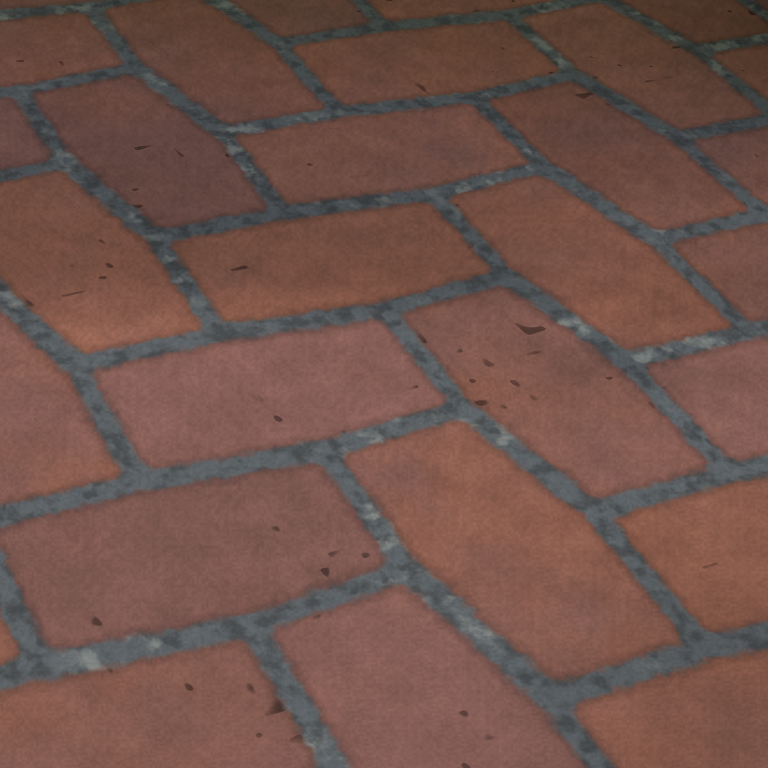
A Shadertoy shader for this texture:

```glsl
// Worn terracotta herringbone paving with grey mortar, seen in perspective under soft shadow.

// Ground-to-canvas projection (columns: along rows, down columns, origin), y pointing down
const mat3 GROUND = mat3(0.2107, -0.0285, 0.035,
                         0.0852, 0.1051, -0.0684,
                         0.1172, 0.4714, 1.0);
// Hand-laid offsets of the four corner classes, and the drift across diagonals
const vec2 JOG[4] = vec2[4](vec2(0.06, 0.0), vec2(-0.04, 0.0), vec2(0.0, 0.10), vec2(-0.09, 0.04));
const float DRIFT = 0.04;

const float JOINT_HALF = 0.068;   // in brick widths
const float CORNER_RADIUS = 0.07;
const float EDGE_WOBBLE = 0.035;
const float EDGE_SOFTNESS = 0.024;
const float BRICK_VARIATION = 0.10;
const float GRAIN = 0.10;

const vec3 CLAY = vec3(0.545, 0.372, 0.325);
const vec3 CLAY_ORANGE = vec3(0.58, 0.375, 0.29);
const vec3 CLAY_PURPLE = vec3(0.485, 0.355, 0.345);
const vec3 MORTAR_DARK = vec3(0.29, 0.305, 0.315);
const vec3 MORTAR = vec3(0.37, 0.39, 0.405);
const vec3 MORTAR_PALE = vec3(0.53, 0.545, 0.53);
const vec3 SHADOW_TINT = vec3(0.77, 0.78, 0.79);
const vec3 FAR_TINT = vec3(0.84, 0.86, 0.77);

float hash(vec2 p) {
    return fract(sin(dot(p, vec2(127.1, 311.7))) * 43758.5453);
}

float noise(vec2 p) {
    vec2 i = floor(p), f = fract(p);
    f = f * f * (3.0 - 2.0 * f);
    return mix(mix(hash(i), hash(i + vec2(1, 0)), f.x),
               mix(hash(i + vec2(0, 1)), hash(i + vec2(1, 1)), f.x), f.y);
}

float fbm(vec2 p) {
    float sum = 0.0, amp = 0.5;
    for (int i = 0; i < 4; i++) {
        sum += amp * noise(p);
        p = mat2(1.6, 1.2, -1.2, 1.6) * p + 7.3;
        amp *= 0.5;
    }
    return sum / 0.9375;
}

// Displacement of the laid bricks, varying with the diagonal
vec2 layingOffset(float diagonal) {
    int k = int(floor(diagonal));
    vec2 jog = mix(JOG[k & 3], JOG[(k + 1) & 3], fract(diagonal));
    return jog + vec2(DRIFT * (diagonal - 4.0), 0.0);
}

// Canvas point to brick-width units
vec2 toGround(vec2 q) {
    vec3 h = inverse(GROUND) * vec3(q, 1.0);
    vec2 raw = h.xy / h.z, g = raw;
    for (int i = 0; i < 5; i++) g = raw - layingOffset(g.x + g.y);
    return g;
}

// Signed distance to the 2:1 herringbone brick around g; id is its first corner
float herringbone(vec2 g, out vec2 id) {
    vec2 cell = floor(g);
    float s = mod(cell.x + cell.y, 4.0);
    bool lying = s < 1.5;
    id = cell - (lying ? vec2(s, 0.0) : vec2(0.0, s - 2.0));
    vec2 halfSize = lying ? vec2(1.0, 0.5) : vec2(0.5, 1.0);
    vec2 d = abs(g - id - halfSize) - halfSize + JOINT_HALF + CORNER_RADIUS;
    return length(max(d, 0.0)) + min(max(d.x, d.y), 0.0) - CORNER_RADIUS;
}

// Broad light: shaded far half, a soft shadow tongue, dim far right corner
vec3 lighting(vec2 q) {
    float ragged = 0.07 * (fbm(q * 5.0) - 0.5);
    float lit = smoothstep(0.33, 0.44, q.y - 0.03 * q.x + ragged);
    lit = max(lit, 0.55 * smoothstep(0.45, 0.85, q.x) * smoothstep(0.16, 0.30, q.y));
    vec2 tongue = (q - vec2(0.80, 0.475 + 0.08 * (q.x - 0.8))) / vec2(0.17, 0.035);
    lit *= 1.0 - 0.55 * exp(-dot(tongue, tongue));
    vec3 light = mix(SHADOW_TINT, vec3(1.0), lit);
    light *= mix(FAR_TINT, vec3(1.0), smoothstep(0.0, 0.17, q.y - 0.10 * (q.x - 0.5)));
    light *= 1.0 - 0.30 * exp(-9.0 * length(q - vec2(1.0, 0.0)));
    return light * (1.0 - 0.15 * smoothstep(0.45, 0.0, length(q - vec2(1.0))));
}

void mainImage(out vec4 fragColor, in vec2 fragCoord) {
    vec2 q = fragCoord / iResolution.xy;
    q.y = 1.0 - q.y;
    vec2 g = toGround(q), id;
    float d = herringbone(g, id);
    d += EDGE_WOBBLE * (fbm(g * 7.0) - 0.5) + 0.03 * (noise(g * 22.0) - 0.5);

    // Fired clay: tone per brick, cloudy stains, sparse pits, dirty rim
    float stain = fbm(g * 2.3 + 11.0);
    vec3 clay = mix(CLAY_PURPLE, CLAY_ORANGE, smoothstep(0.25, 0.8, 0.5 * hash(id) + 0.5 * stain));
    clay = mix(clay, CLAY, 0.5);
    clay *= 1.0 + BRICK_VARIATION * (hash(id + 5.7) - 0.5) + 0.16 * (fbm(g * 6.0) - 0.5);
    clay *= 1.0 - 0.35 * smoothstep(0.89, 0.95, noise(g * 11.0 + 3.0)) * smoothstep(0.60, 0.72, noise(g * 2.0));
    clay *= 1.0 - 0.14 * smoothstep(-0.07, 0.0, d);

    // Mortar: mottled grey with pale smears
    float mottle = fbm(g * 13.0 + 31.0);
    vec3 mortar = mix(MORTAR_DARK, MORTAR, smoothstep(0.25, 0.62, mottle));
    float smear = smoothstep(0.50, 0.78, fbm(g * 9.0 + 50.0)) * smoothstep(0.35, 0.65, noise(g * 1.7));
    mortar = mix(mortar, MORTAR_PALE, 0.85 * smear);

    vec3 color = mix(clay, mortar, smoothstep(-EDGE_SOFTNESS, EDGE_SOFTNESS, d));
    float grain = 0.6 * noise(q * 330.0) + 0.4 * noise(q * 170.0 + 9.0) - 0.5;
    color *= lighting(q) * (1.0 + GRAIN * grain * 1.6);
    fragColor = vec4(color, 1.0);
}
```
